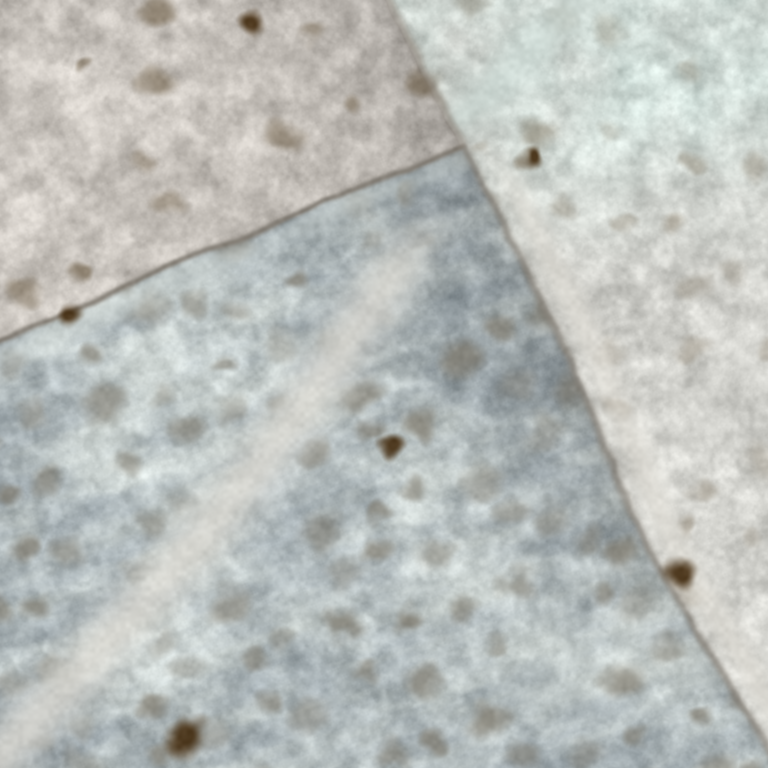
This texture is drawn by a three.js fragment shader. Its source:

```glsl
varying vec2 vUv;

const vec3 WARM_SKIN = vec3(0.79, 0.77, 0.745);
const vec3 PALE_SKIN = vec3(0.83, 0.83, 0.81);
const vec3 COOL_SHADE = vec3(0.63, 0.67, 0.69);
const vec3 COOL_LIGHT = vec3(0.79, 0.82, 0.81);
const vec3 MINT_LIGHT = vec3(0.80, 0.85, 0.83);
const vec3 VEIN_CREAM = vec3(0.87, 0.86, 0.83);
const vec3 CREASE_BROWN = vec3(0.47, 0.44, 0.40);
const vec3 PORE_GREY = vec3(0.49, 0.47, 0.42);
const vec3 SPECK_BROWN = vec3(0.42, 0.36, 0.27);
const vec3 BLOT_BROWN = vec3(0.27, 0.18, 0.07);

float hash(vec2 p) {
  return fract(sin(dot(p, vec2(127.1, 311.7))) * 43758.5453);
}

vec2 hash2(vec2 p) {
  return vec2(hash(p), hash(p + 17.3));
}

float noise(vec2 p) {
  vec2 i = floor(p);
  vec2 f = fract(p);
  f = f * f * (3.0 - 2.0 * f);
  return mix(mix(hash(i), hash(i + vec2(1.0, 0.0)), f.x),
             mix(hash(i + vec2(0.0, 1.0)), hash(i + 1.0), f.x), f.y);
}

float fbm(vec2 p) {
  float sum = 0.0;
  float amp = 0.5;
  for (int i = 0; i < 4; i++) {
    sum += amp * noise(p);
    p = mat2(0.8, 0.6, -0.6, 0.8) * p * 2.05 + 7.1;
    amp *= 0.55;
  }
  return sum / 1.01;
}

vec2 rotate(vec2 p, float angle) {
  float c = cos(angle);
  float s = sin(angle);
  return vec2(c * p.x + s * p.y, c * p.y - s * p.x);
}

// Soft bell profile across a line
float band(float d, float width) {
  return exp(-d * d / (width * width));
}

float blob(vec2 offset, float radius) {
  return 1.0 - smoothstep(0.25 * radius, 1.25 * radius, length(offset));
}

// Jittered soft dots; share is the fraction of cells that hold one
float dots(vec2 p, float spacing, float radius, float share, float seed) {
  vec2 cell = floor(p / spacing);
  float cover = 0.0;
  for (int y = -1; y <= 1; y++) {
    for (int x = -1; x <= 1; x++) {
      vec2 id = cell + vec2(float(x), float(y));
      vec2 center = (id + 0.2 + 0.6 * hash2(id + seed)) * spacing;
      float size = radius * mix(0.6, 1.2, hash(id + seed + 5.7));
      float strength = mix(0.45, 1.0, hash(id + seed + 9.2));
      float present = step(hash(id + seed + 3.1), share);
      cover = max(cover, present * strength * blob((p - center) * vec2(0.9, 1.05), size));
    }
  }
  return cover;
}

// A few large dark stains, spread by the golden ratio
float blots(vec2 p) {
  float cover = 0.0;
  for (int i = 0; i < 6; i++) {
    float n = float(i);
    vec2 center = vec2(fract(0.25 + n * 0.618), 0.04 + n * 0.185);
    center += 0.06 * (hash2(vec2(n, 4.0)) - 0.5);
    cover = max(cover, blob(p - center, mix(0.03, 0.017, min(n, 2.0) / 2.0)));
  }
  return cover;
}

void main() {
  vec2 p = vUv;
  vec2 warp = vec2(noise(p * 45.0), noise(p * 45.0 + 31.0)) - 0.5;
  vec2 q = p + 0.004 * warp;
  vec2 ragged = p + 0.017 * warp;

  // Signed distances to the folds and veins
  float drop = 0.807 - q.y;
  float foldX = 0.605 + 0.508 * drop - 0.025 * band(drop - 0.52, 0.18);
  float fold = (q.x - foldX) * 0.89;
  float sway = 0.012 * (noise(vec2(q.x * 9.0, 2.0)) - 0.5);
  float crease = (q.y - 0.56 - 0.41 * q.x - sway) * 0.925;
  float rise = q.y - 0.017;
  float vein = (q.x - 0.79 * rise - 0.04 * sin(4.42 * rise)) * 0.785;
  float branch = (q.x - 0.625 - (q.y - 0.87)) * 0.707;

  // Three fields of skin
  float right = smoothstep(-0.006, 0.006, fold);
  float upper = smoothstep(-0.006, 0.006, crease) * (1.0 - right);
  float lower = (1.0 - right) * (1.0 - upper);
  float cloud = fbm(p * 7.0);
  float streak = fbm(rotate(p, 0.3) * vec2(9.0, 32.0));
  vec3 cool = mix(COOL_SHADE, COOL_LIGHT, smoothstep(0.25, 0.75, 0.5 * (cloud + streak)));
  vec3 pale = mix(PALE_SKIN, MINT_LIGHT, smoothstep(0.6, 0.9, p.y) * cloud * 1.4);
  vec3 color = WARM_SKIN * upper + pale * right + cool * lower;

  // Shading beside the main fold
  float shadow = (1.0 - right) * exp(min(fold, 0.0) / 0.09);
  color *= 1.0 - 0.14 * shadow * smoothstep(0.0, 0.25, p.y);
  color += (fbm(p * 42.0) - 0.5) * 0.30 + (cloud - 0.5) * 0.12;

  // Pores and specks
  float veinMask = band(vein, 0.028 + 0.012 * (1.0 - p.y)) * lower;
  float pores = dots(rotate(ragged, 0.3), 0.076, 0.025, 0.9, 2.0);
  color = mix(color, PORE_GREY, 0.72 * pores * lower * (1.0 - 0.8 * veinMask));
  float specks = dots(ragged, 0.085, 0.022, 0.5, 41.0) * (upper + 0.55 * right);
  color = mix(color, SPECK_BROWN, 0.75 * specks);

  // Raised veins and dark creases
  color = mix(color, VEIN_CREAM, 0.75 * veinMask * smoothstep(0.76, 0.62, p.y));
  color = mix(color, VEIN_CREAM, 0.65 * band(fold - 0.034, 0.019) * smoothstep(0.84, 0.72, p.y));
  color = mix(color, MINT_LIGHT, 0.7 * band(branch, 0.026) * right * smoothstep(0.78, 0.86, p.y));
  color = mix(color, COOL_LIGHT, 0.45 * band(crease + 0.018, 0.014) * lower);
  color = mix(color, CREASE_BROWN, 0.75 * band(crease, 0.0045) * (1.0 - right));
  color = mix(color, CREASE_BROWN, 0.55 * band(fold, 0.006));

  // Stains and fine grain
  color = mix(color, BLOT_BROWN, 0.92 * blots(ragged));
  color += (noise(p * 150.0) - 0.5) * 0.05;
  gl_FragColor = vec4(clamp(color, 0.0, 1.0), 1.0);
}
```
